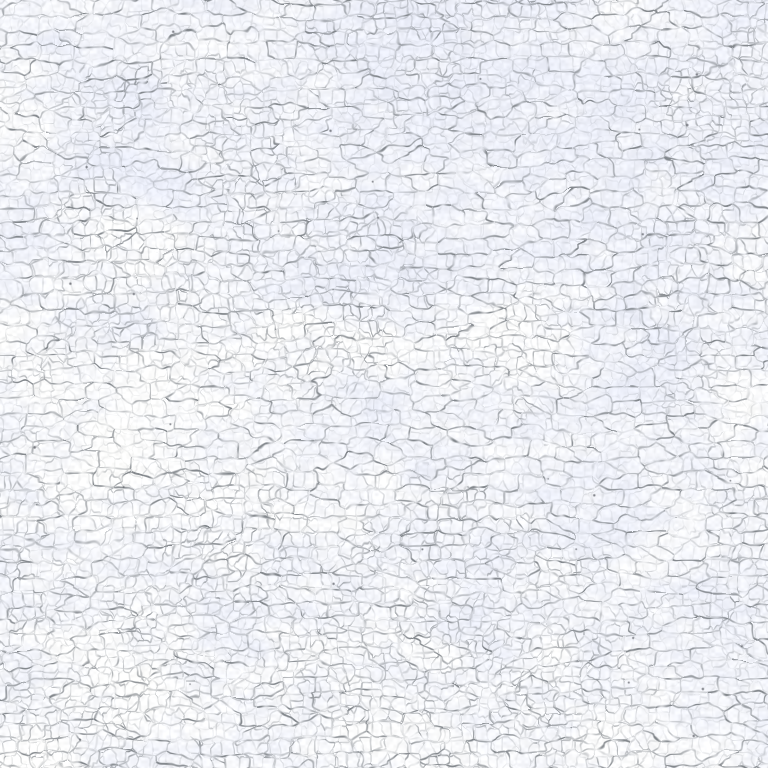
Write a WebGL 1 fragment shader that draws this texture.

```glsl
precision highp float;

uniform vec2 u_resolution;

const vec3 WARM_WHITE = vec3(1.0, 1.0, 0.996);
const vec3 COOL_WHITE = vec3(0.922, 0.934, 0.978);
const vec3 CRACK_GREY = vec3(0.47, 0.49, 0.51);
const vec3 SPECK_GREY = vec3(0.32, 0.33, 0.36);

float hash(vec2 p) {
  vec3 q = fract(p.xyx * 0.1031);
  q += dot(q, q.yzx + 33.33);
  return fract((q.x + q.y) * q.z);
}

vec2 hash2(vec2 p) {
  return vec2(hash(p), hash(p + 71.7));
}

float noise(vec2 p) {
  vec2 i = floor(p);
  vec2 f = fract(p);
  f = f * f * (3.0 - 2.0 * f);
  float low = mix(hash(i), hash(i + vec2(1.0, 0.0)), f.x);
  float high = mix(hash(i + vec2(0.0, 1.0)), hash(i + 1.0), f.x);
  return mix(low, high, f.y);
}

float fbm(vec2 p) {
  return 0.5 * noise(p) + 0.3 * noise(p * 2.1 + 17.0) + 0.2 * noise(p * 4.3 + 41.0);
}

// An eighth-power norm gives boxy cells with mostly level and upright edges.
float boxNorm(vec2 d) {
  vec2 s = d * d;
  s *= s;
  return sqrt(sqrt(sqrt(dot(s, s))));
}

vec2 boxGradient(vec2 d) {
  vec2 u = d / max(boxNorm(d), 0.0001);
  vec2 s = u * u;
  return s * s * s * u;
}

// Crack darkness along the borders of staggered cells; width in canvas units.
float cracks(vec2 uv, vec2 cells, vec2 jitter, float width, float seed) {
  vec2 p = uv * cells;
  vec2 base = floor(p);
  float nearest = 9.0;
  float second = 9.0;
  vec2 nearDelta = vec2(1.0);
  vec2 nextDelta = vec2(1.0);
  vec2 nearId = base;
  vec2 nextId = base;
  for (int y = -1; y <= 1; y++) {
    for (int x = -1; x <= 1; x++) {
      vec2 id = base + vec2(float(x), float(y));
      float stagger = 0.5 * mod(id.y, 2.0) - 0.25;
      vec2 site = id + 0.5 + (hash2(id + seed) - 0.5) * jitter;
      vec2 delta = p - site - vec2(stagger, 0.0);
      float d = boxNorm(delta);
      if (d < nearest) {
        second = nearest;
        nextDelta = nearDelta;
        nextId = nearId;
        nearest = d;
        nearDelta = delta;
        nearId = id;
      } else if (d < second) {
        second = d;
        nextDelta = delta;
        nextId = id;
      }
    }
  }
  vec2 slope = (boxGradient(nextDelta) - boxGradient(nearDelta)) * cells;
  float steepness = max(length(slope), 0.001);
  float line = 1.0 - smoothstep(0.0, width, (second - nearest) / steepness);
  float edgeStrength = mix(0.2, 1.0, hash(nearId + nextId + seed));
  float levelBias = mix(0.75, 1.0, abs(slope.y) / steepness);
  return line * edgeStrength * levelBias;
}

// Sparse small dark flecks, softened to the paint around them.
float specks(vec2 uv, float count, float softness) {
  vec2 p = uv * count;
  vec2 id = floor(p);
  vec2 d = (fract(p) - 0.25 - 0.5 * hash2(id + 9.0)) / count;
  float radius = mix(0.0006, 0.0016, hash(id + 3.0));
  float disc = 1.0 - smoothstep(radius - softness, radius + softness, length(d));
  return disc * step(0.88, hash(id + 27.0));
}

void main() {
  vec2 uv = gl_FragCoord.xy / u_resolution;
  float pixel = 1.0 / min(u_resolution.x, u_resolution.y);
  float width = max(0.0022, pixel);

  // Gentle drift and fine wobble of the crack paths
  vec2 drift = vec2(noise(uv * 9.0), noise(uv * 9.0 + 50.0)) - 0.5;
  vec2 wobble = vec2(noise(uv * 90.0 + 20.0), noise(uv * 90.0 + 80.0)) - 0.5;
  vec2 bent = uv + drift * 0.012 + wobble * 0.0045;

  // Paint: cool haze above and to the right, warm white below, fine grain
  float haze = 0.6 * fbm(uv * vec2(6.0, 9.0)) + 0.4 * fbm(uv * vec2(22.0, 34.0) + 5.0);
  haze += 0.18 * (uv.y - 0.5) + 0.12 * (uv.x - 0.5);
  vec3 color = mix(WARM_WHITE, COOL_WHITE, smoothstep(0.2, 0.85, haze));
  color += 0.06 * (noise(uv * vec2(210.0, 250.0)) - 0.5);

  // Broad level cracks, with finer upright ones in patches
  float broad = cracks(bent, vec2(27.0, 52.0), vec2(0.85, 0.65), width, 11.0);
  float fine = cracks(bent, vec2(70.0, 55.0), vec2(0.8, 0.7), width * 0.9, 137.0);
  float patches = smoothstep(0.35, 0.65, fbm(uv * 9.0 + 31.0) + 0.15 * (0.5 - uv.y));
  float wear = mix(0.2, 1.4, noise(uv * 130.0 + 60.0));
  float darkness = max(broad, fine * mix(0.25, 0.75, patches)) * wear;
  color = mix(color, CRACK_GREY, clamp(darkness * 0.9, 0.0, 0.9));

  color = mix(color, SPECK_GREY, 0.7 * specks(uv, 15.0, pixel));
  gl_FragColor = vec4(clamp(color, 0.0, 1.0), 1.0);
}
```
